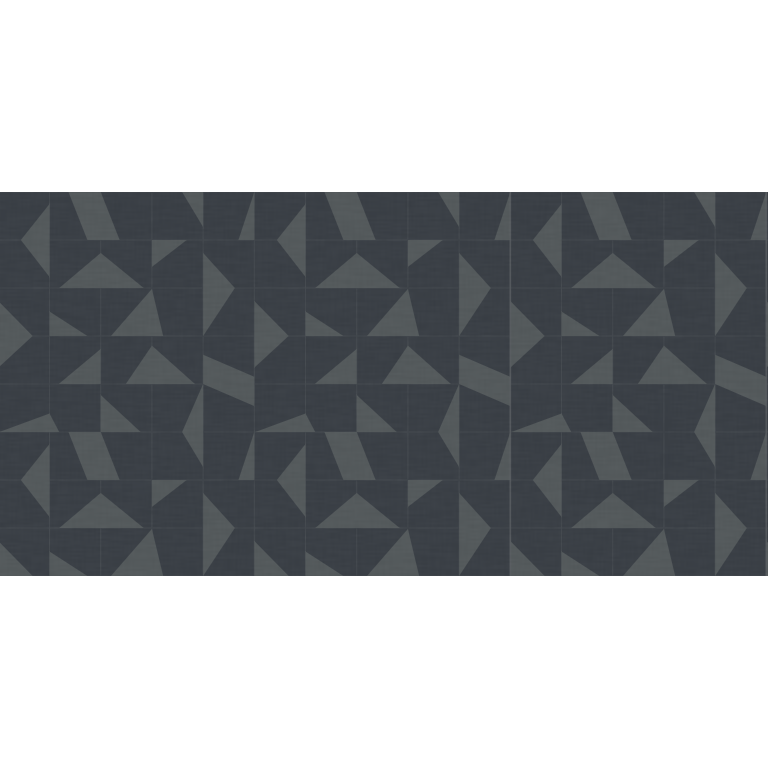
Reproduce this pattern procedurally as a WebGL 2 fragment shader.

```glsl
#version 300 es
precision highp float;

uniform vec2 u_resolution;
out vec4 fragColor;

const vec3 WHITE = vec3(1.0);
const vec3 SLATE = vec3(0.23, 0.25, 0.275);
const vec3 STONE = vec3(0.33, 0.352, 0.36);
const vec3 GROUT = vec3(0.285, 0.305, 0.325);
const vec3 SEAM = vec3(0.36, 0.375, 0.39);

const vec2 BAND = vec2(0.25, 0.75);   // bottom and top of the patterned strip
const vec2 CELLS = vec2(15.0, 16.0);  // grid cells per canvas side
const float PERIOD = 5.0;             // cells per repeat, both ways
const float GRID_SHIFT = 0.033;       // grid offset to the left, in cells
const float GROUT_HALF = 0.009;       // half line widths, in cells
const float SEAM_HALF = 0.016;
const float WEAVE = 0.022;            // strength of the linen texture

float hash(vec2 p) {
    vec3 q = fract(vec3(p.xyx) * 0.1031);
    q += dot(q, q.yzx + 33.33);
    return fract((q.x + q.y) * q.z);
}

// Value noise over the canvas that wraps after a whole number of knots
float noise(vec2 uv, vec2 knots) {
    vec2 p = uv * knots;
    vec2 i = floor(p);
    vec2 f = smoothstep(0.0, 1.0, p - i);
    vec2 a = mod(i, knots);
    vec2 b = mod(i + 1.0, knots);
    return mix(mix(hash(a), hash(vec2(b.x, a.y)), f.x),
               mix(hash(vec2(a.x, b.y)), hash(b), f.x), f.y);
}

// Nearest copy of a point in the repeat
vec2 wrapped(vec2 p) {
    return p - PERIOD * round(p / PERIOD);
}

// Triangle on a grid line: arms reach left and right of the foot,
// the tip stands above it, or below when height is negative
float spike(vec2 p, vec2 foot, vec2 arms, float height) {
    vec2 q = wrapped(p - foot);
    q.y *= sign(height);
    float h = abs(height);
    float leftEdge = (arms.x * (q.y - h) - h * q.x) / length(vec2(arms.x, h));
    float rightEdge = (arms.y * (q.y - h) + h * q.x) / length(vec2(arms.y, h));
    return max(-q.y, max(leftEdge, rightEdge));
}

// The same triangle turned sideways: arms reach down and up
float sideSpike(vec2 p, vec2 foot, vec2 arms, float height) {
    return spike(p.yx, foot.yx, arms, height);
}

// Slanted bar crossing one row of cells
float bar(vec2 p, vec2 corner, float width, float slant) {
    vec2 q = wrapped(p - corner);
    float across = abs(q.x - slant * q.y - 0.5 * width) - 0.5 * width;
    return max(abs(q.y - 0.5) - 0.5, across / length(vec2(1.0, slant)));
}

// All pieces of one repeat
float pieces(vec2 p) {
    float d = spike(p, vec2(2, 1), vec2(0.81, 0.84), 0.73);
    d = min(d, spike(p, vec2(3, 2), vec2(0.0, 0.68), -0.56));
    d = min(d, spike(p, vec2(1, 0), vec2(0.0, 0.74), 0.51));
    d = min(d, spike(p, vec2(3, 0), vec2(0.80, 0.22), 0.98));
    d = min(d, spike(p, vec2(2, 4), vec2(0.82, 0.0), 0.73));
    d = min(d, spike(p, vec2(3, 4), vec2(0.51, 0.84), 0.80));
    d = min(d, spike(p, vec2(2, 3), vec2(0.0, 0.78), 0.77));
    d = min(d, spike(p, vec2(1, 3), vec2(0.98, 0.19), 0.385));
    d = min(d, spike(p, vec2(5, 2), vec2(0.31, 0.0), 1.0));
    d = min(d, sideSpike(p, vec2(1, 2), vec2(0.77, 0.75), -0.56));
    d = min(d, sideSpike(p, vec2(4, 3), vec2(0.73, 1.0), -0.41));
    d = min(d, sideSpike(p, vec2(4, 1), vec2(1.0, 0.73), 0.62));
    d = min(d, sideSpike(p, vec2(0, 0), vec2(0.66, 0.73), 0.67));
    d = min(d, bar(p, vec2(1.74, 2.0), 0.63, -0.37));
    return min(d, bar(p.yx, vec2(4.0, 4.0), 0.61, -0.46));
}

float coverage(float d, float pixel) {
    return clamp(0.5 - d / pixel, 0.0, 1.0);
}

void main() {
    vec2 uv = gl_FragCoord.xy / u_resolution;
    vec2 p = (uv - vec2(0.0, BAND.x)) * CELLS + vec2(GRID_SHIFT, 0.0);
    float pixel = CELLS.y / min(u_resolution.x, u_resolution.y);

    // Grid lines, slightly broken by the weave
    vec2 toLine = abs(p - round(p));
    float grid = coverage(min(toLine.x, toLine.y) - GROUT_HALF, pixel);
    grid *= 0.55 + 0.45 * noise(uv, vec2(150.0));
    vec3 color = mix(SLATE, GROUT, grid);
    color = mix(color, STONE, coverage(pieces(p), pixel));

    // Panel joints after the second and third repeat
    float joint = min(abs(p.x - 2.0 * PERIOD), abs(p.x - 3.0 * PERIOD));
    color = mix(color, SEAM, 0.7 * coverage(joint - SEAM_HALF, pixel));

    // Linen: long horizontal threads crossed by fainter vertical ones
    float threads = 0.65 * noise(uv, vec2(60.0, 380.0))
                  + 0.35 * noise(uv, vec2(380.0, 60.0));
    color += WEAVE * (threads - 0.5);

    float strip = max(BAND.x - uv.y, uv.y - BAND.y);
    fragColor = vec4(mix(WHITE, color, coverage(strip, 1.0 / u_resolution.y)), 1.0);
}
```
